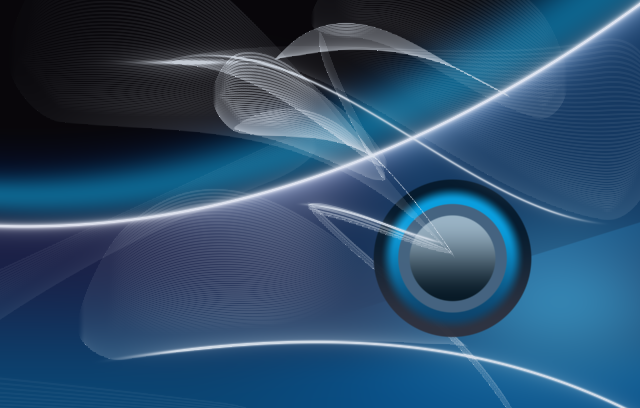
Give the GLSL for this background, as a Shadertoy shader.

```glsl
// Blue abstract: a glowing horizon arc, woven line sheets and a glossy ringed orb.

const vec3 NIGHT = vec3(0.03, 0.025, 0.04);
const vec3 NAVY  = vec3(0.02, 0.06, 0.18);
const vec3 TEAL  = vec3(0.05, 0.44, 0.61);
const vec3 PALE  = vec3(0.86, 0.89, 0.93);

// Height of a cubic curve given by four control heights.
float cubic(vec4 h, float t) {
    float s = 1.0 - t;
    return dot(h, vec4(s * s * s, 3.0 * s * s * t, 3.0 * s * t * t, t * t * t));
}

// Soft blob of the given size.
float blob(vec2 p, vec2 center, vec2 size) {
    vec2 q = (p - center) / size;
    return exp(-dot(q, q));
}

// Antialiased disc coverage.
float disc(float r, float radius, float px) {
    return 1.0 - smoothstep(radius - px, radius + px, r);
}

// Woven sheet between two curves with rounded ends: lines crowd near the low edge.
float sheet(vec2 p, vec2 span, vec4 high, vec4 low, float count, float px) {
    float u = (p.x - span.x) / (span.y - span.x);
    float t = clamp(u, 0.0, 1.0);
    float cap = 1.0 - min(min(t, 1.0 - t) / 0.12, 1.0);
    float top = cubic(high, t);
    float base = cubic(low, t);
    float gap = max((top - base) * sqrt(1.0 - cap * cap), 0.004);
    float v = (p.y - 0.5 * (top + base)) / gap + 0.5;
    float edge = px / gap;
    float inside = smoothstep(-edge, edge, v) * (1.0 - smoothstep(1.0 - edge, 1.0 + edge, v));
    inside *= smoothstep(0.0, 0.02, u) * (1.0 - smoothstep(0.98, 1.0, u));
    float phase = sqrt(clamp(v, 0.0, 1.0)) * count;
    float blur = clamp(fwidth(phase), 0.02, 1.0);
    float toLine = abs(fract(phase) - 0.5);
    float thread = mix(1.0 - smoothstep(0.1, 0.1 + blur, toLine), 0.4, smoothstep(0.5, 1.0, blur));
    float density = 0.25 + 0.75 * exp(-max(v, 0.0) * 4.0) + 0.025 / (gap + 0.02);
    return inside * (0.12 + 0.88 * thread) * density;
}

// Thin bright curve with a soft halo.
float stroke(vec2 p, vec2 span, vec4 h, float width) {
    float u = (p.x - span.x) / (span.y - span.x);
    float t = clamp(u, 0.0, 1.0);
    float slope = (cubic(h, t + 0.01) - cubic(h, t - 0.01)) / (0.02 * (span.y - span.x));
    float d = abs(p.y - cubic(h, t)) / sqrt(1.0 + slope * slope);
    float ends = smoothstep(0.0, 0.2, u) * (1.0 - smoothstep(0.85, 1.0, u));
    return ends * (exp(-d * d / (width * width)) + 0.25 * exp(-d / (width * 4.0)));
}

// Space above the arc and haze below it; d is the signed distance to the arc.
vec3 backdrop(vec2 p, float d, float px) {
    vec3 space = mix(NAVY, NIGHT, smoothstep(0.08, 0.25, d));
    float reach = 0.045 + 0.035 * p.x;
    space = mix(space, TEAL, 0.85 * exp(-pow((d - 0.075) / reach, 2.0)));

    vec3 haze = mix(vec3(0.04, 0.27, 0.45), vec3(0.10, 0.12, 0.27), smoothstep(0.0, 0.40, p.y));
    haze = mix(haze, vec3(0.03, 0.31, 0.53), smoothstep(0.4, 1.1, p.x) * smoothstep(0.2, 0.05, p.y));
    haze = mix(haze, vec3(0.27, 0.33, 0.46), 0.7 * blob(p, vec2(0.68, 0.46), vec2(0.28, 0.20)));
    haze = mix(haze, vec3(0.07, 0.21, 0.37), smoothstep(0.75, 1.05, p.x) * smoothstep(0.25, 0.45, p.y));
    haze = mix(haze, vec3(0.08, 0.18, 0.33), 0.8 * blob(p, vec2(0.87, 0.38), vec2(0.11, 0.12)));
    haze = mix(haze, vec3(0.20, 0.50, 0.67), 0.95 * blob(p, vec2(1.38, 0.25), vec2(0.32, 0.20)));
    float fold = 0.455 - 0.31 * (1.567 - p.x);
    float under = smoothstep(px, -px, p.y - fold);
    haze += vec3(0.02, 0.07, 0.09) * under * smoothstep(0.8, 1.2, p.x) * exp(6.0 * min(p.y - fold, 0.0));
    haze += vec3(0.24, 0.27, 0.32) * exp(min(d, 0.0) * 24.0) * smoothstep(0.2, 0.8, p.x);
    return mix(haze, space, smoothstep(-px, px, d));
}

// Dark rim, cyan ring, slate ring and a shaded ball.
vec3 orb(vec3 color, vec2 q, float px) {
    float r = length(q);
    float up = q.y / 0.193;
    vec3 rim = mix(vec3(0.18, 0.19, 0.24), vec3(0.02, 0.10, 0.17), smoothstep(-0.9, 0.5, up));
    vec3 cyan = mix(vec3(0.05, 0.27, 0.43), vec3(0.04, 0.62, 0.87), smoothstep(-0.8, 0.5, up));
    vec3 ball = mix(vec3(0.03, 0.10, 0.15), vec3(0.60, 0.70, 0.77), smoothstep(-0.105, 0.1, q.y));
    color = mix(color, rim, 0.96 * disc(r, 0.193, px));
    color = mix(color, cyan, 1.0 - smoothstep(0.143, 0.178, r));
    color = mix(color, vec3(0.27, 0.39, 0.50), disc(r, 0.133, px));
    return mix(color, ball, disc(r, 0.105, px));
}

void mainImage(out vec4 fragColor, in vec2 fragCoord) {
    vec2 p = fragCoord / iResolution.y;
    p.x *= 1.567 * iResolution.y / iResolution.x;
    float px = 1.0 / iResolution.y;

    // Backdrop and glowing arc
    float along = p.x - 0.06;
    float d = (p.y - 0.445 - 0.24 * along * along) / sqrt(1.0 + 0.23 * along * along);
    vec3 color = backdrop(p, d, px);
    float glow = exp(-abs(d) / 0.005) + 0.35 * exp(-abs(d) / 0.02);
    color = mix(color, vec3(0.93, 0.94, 0.98), min(glow, 1.0) * 0.92);

    // Sheets behind the orb
    float veil = 0.38 * sheet(p, vec2(0.19, 1.15), vec4(0.30, 0.80, 0.40, 0.15), vec4(0.10, 0.155, 0.185, 0.147), 90.0, px);
    veil += 0.14 * sheet(p, vec2(-0.2, 0.78), vec4(0.25, 0.40, 0.55, 0.70), vec4(0.07, 0.33, 0.48, 0.60), 34.0, px);
    veil += 0.10 * sheet(p, vec2(-0.2, 0.65), vec4(0.10, 0.07, 0.04, 0.0), vec4(-0.05), 20.0, px);
    veil += 0.85 * stroke(p, vec2(0.22, 1.75), vec4(0.11, 0.19, 0.22, -0.13), 0.004);
    veil += 0.35 * sheet(p, vec2(0.75, 1.27), vec4(0.52, 0.33, 0.25, -0.02), vec4(0.49, 0.31, 0.23, -0.05), 5.0, px);
    color = mix(color, PALE, min(veil, 0.95));
    color = orb(color, p - vec2(1.108, 0.367), px);

    // Sheets in front
    float web = 0.32 * sheet(p, vec2(0.02, 1.115), vec4(1.0, 1.449, 0.7515, 0.372), vec4(0.72, 0.646, 0.766, 0.362), 80.0, px) * smoothstep(-0.15, 0.6, p.x);
    web += 0.75 * sheet(p, vec2(0.52, 1.115), vec4(0.84, 0.998, 0.574, 0.372), vec4(0.69, 0.62, 0.77, 0.362), 46.0, px);
    web += 0.95 * sheet(p, vec2(0.67, 1.25), vec4(0.855, 1.07, 0.84, 0.765), vec4(0.85, 0.90, 0.89, 0.76), 32.0, px);
    web += 0.22 * sheet(p, vec2(0.76, 1.39), vec4(1.0, 1.25, 1.15, 0.90), vec4(0.90, 0.97, 0.70, 0.70), 56.0, px);
    web += 0.20 * sheet(p, vec2(0.40, 1.62), vec4(0.85, 0.95, 0.80, 0.95), vec4(0.847, 0.981, 0.394, 0.46), 64.0, px);
    web += 0.50 * sheet(p, vec2(0.42, 0.95), vec4(0.855, 0.87, 0.83, 0.62), vec4(0.84, 0.85, 0.70, 0.57), 30.0, px);
    web += 0.40 * sheet(p, vec2(0.57, 0.945), vec4(0.69, 0.77, 0.75, 0.58), vec4(0.68, 0.66, 0.60, 0.545), 30.0, px);
    web += 0.40 * sheet(p, vec2(0.78, 0.945), vec4(0.95, 0.76, 0.70, 0.58), vec4(0.87, 0.74, 0.64, 0.545), 18.0, px);
    web += 0.45 * sheet(p, vec2(0.752, 1.11), vec4(0.51, 0.50, 0.43, 0.385), vec4(0.48, 0.46, 0.40, 0.375), 5.0, px);
    web += 0.65 * stroke(p, vec2(0.40, 1.50), vec4(0.847, 0.96, 0.47, 0.45), 0.003);
    web += 0.7 * stroke(p, vec2(0.72, 1.10), vec4(0.50, 0.50, 0.43, 0.40), 0.003);
    web += 0.7 * blob(p, vec2(0.45, 0.847), vec2(0.10, 0.005)) + 0.18 * blob(p, vec2(0.45, 0.847), vec2(0.15, 0.03));
    color = mix(color, PALE, min(web, 0.9));

    fragColor = vec4(color, 1.0);
}
```
